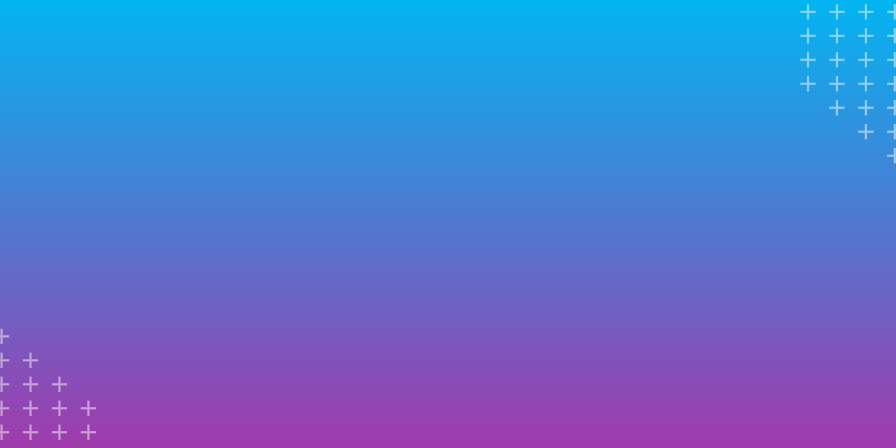
This background is drawn by a Shadertoy shader. Its source:

```glsl
// Vertical blue to purple gradient with triangular grids of pale plus signs in two corners.

// Coverage of one plus sign centred at the origin
float plusSign(vec2 p) {
    p = abs(p);
    float armLength = 0.0169, armHalfWidth = 0.0024;
    float dist = max(max(p.x, p.y) - armLength, min(p.x, p.y) - armHalfWidth);
    return clamp(0.5 - dist * iResolution.y, 0.0, 1.0);
}

// Grid of plus signs, cut along a diagonal; p is measured inward from a corner
float plusGrid(vec2 p, vec2 firstCentre, float lastDiagonal) {
    vec2 spacing = vec2(0.0646, 0.0535);
    vec2 q = p - firstCentre;
    vec2 cell = max(floor(q / spacing + 0.5), 0.0);
    float inside = step(cell.x, 3.5) * step(cell.x + cell.y, lastDiagonal + 0.5);
    return inside * plusSign(q - cell * spacing);
}

void mainImage(out vec4 fragColor, in vec2 fragCoord) {
    // Canvas height is one unit
    vec2 p = fragCoord / iResolution.y;
    vec2 topRight = vec2(iResolution.x / iResolution.y, 1.0);

    // Background gradient
    vec3 purple = vec3(0.63, 0.23, 0.675);
    vec3 skyBlue = vec3(0.01, 0.707, 0.948);
    vec3 color = mix(purple, skyBlue, p.y);

    // Corner patterns
    float pattern = max(plusGrid(p, vec2(0.0035, 0.0352), 4.0),
                        plusGrid(topRight - p, vec2(0.0026, 0.0265), 6.0));
    color = mix(color, vec3(1.0), 0.5 * pattern);

    fragColor = vec4(color, 1.0);
}
```
